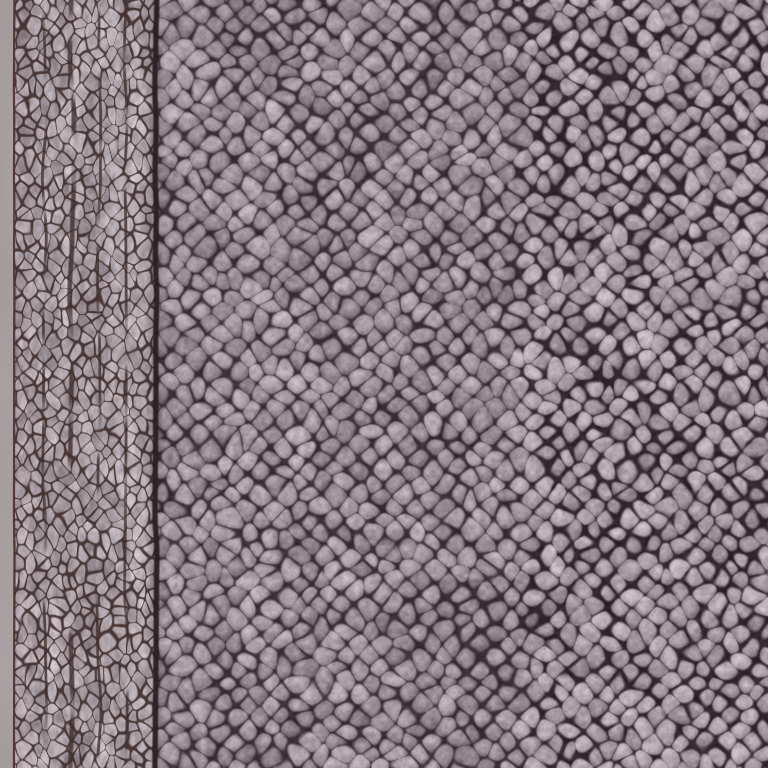
Give the GLSL for this texture, as a three.js fragment shader.

```glsl
varying vec2 vUv;

const float MARGIN_X = 0.0185;     // plain strip ends here
const float SEAM_X = 0.203;        // dark seam between band and field
const float CONTRAST_X = 0.685;    // field gets deeper gaps past here
const float PEBBLE_SIZE = 0.0228;
const float MESH_SIZE = 0.0160;
const float PEBBLE_JITTER = 0.46;
const float MESH_JITTER = 0.66;
const float PEBBLE_ROUNDNESS = 9.0;
const float MESH_ROUNDNESS = 18.0;
const vec3 TINT = vec3(0.026, -0.024, 0.006);
const vec3 MARGIN_COLOR = vec3(0.645, 0.622, 0.627);
const vec3 THREAD_COLOR = vec3(0.25, 0.18, 0.175);
const vec3 SEAM_COLOR = vec3(0.17, 0.12, 0.14);
const vec3 RED_EDGE = vec3(0.33, 0.17, 0.18);

vec2 hash2(vec2 p) {
  vec3 q = fract(p.xyx * vec3(0.1031, 0.1030, 0.0973));
  q += dot(q, q.yzx + 33.33);
  return fract((q.xx + q.yz) * q.zy);
}

float noise(vec2 p) {
  vec2 i = floor(p), f = fract(p);
  f = f * f * (3.0 - 2.0 * f);
  return mix(mix(hash2(i).x, hash2(i + vec2(1.0, 0.0)).x, f.x),
             mix(hash2(i + vec2(0.0, 1.0)).x, hash2(i + 1.0).x, f.x), f.y);
}

float fbm(vec2 p) {
  return 0.55 * noise(p) + 0.3 * noise(p * 2.1 + 7.3) + 0.15 * noise(p * 4.3 + 19.1);
}

vec2 seedOffset(vec2 cell, float jitter) {
  return 0.5 + jitter * (hash2(cell + 60.0) - 0.5);
}

// Returns rounded border distance, cell random value, offset from the seed
vec4 cells(vec2 p, float jitter, float roundness) {
  vec2 base = floor(p), f = fract(p);
  vec2 nearCell = vec2(0.0), toSeed = vec2(0.0);
  float best = 9.0;
  for (int j = -1; j <= 1; j++)
  for (int i = -1; i <= 1; i++) {
    vec2 g = vec2(float(i), float(j));
    vec2 r = g + seedOffset(base + g, jitter) - f;
    float d = dot(r, r);
    if (d < best) { best = d; toSeed = r; nearCell = g; }
  }
  float sum = 0.0;
  for (int j = -2; j <= 2; j++)
  for (int i = -2; i <= 2; i++) {
    if (i == 0 && j == 0) continue;
    vec2 g = nearCell + vec2(float(i), float(j));
    vec2 r = g + seedOffset(base + g, jitter) - f;
    float d = dot(0.5 * (toSeed + r), normalize(r - toSeed));
    sum += exp(-roundness * d);
  }
  return vec4(-log(sum) / roundness, hash2(base + nearCell + 91.0).y, -toSeed);
}

float line(float x, float center, float halfWidth) {
  return 1.0 - smoothstep(halfWidth * 0.5, halfWidth * 1.5, abs(x - center));
}

// Packed stones on a diagonal lattice, some fused, dark pockets at corners
vec3 pebbleField(vec2 uv) {
  vec2 warp = vec2(noise(uv * 32.0), noise(uv * 32.0 + 40.0)) - 0.5;
  vec2 p = uv + 0.010 * warp;
  p = vec2(p.x + p.y, p.y - p.x) * 0.7071 / PEBBLE_SIZE;
  vec4 c = cells(p, PEBBLE_JITTER, PEBBLE_ROUNDNESS);
  float deep = smoothstep(CONTRAST_X - 0.03, CONTRAST_X + 0.02, uv.x);
  float patchy = fbm(uv * vec2(14.0, 10.0) + 3.0) - 0.5;
  float fusing = noise(uv * 68.0 + 5.0) - 0.5;
  float gap = -0.075 + 0.015 * deep + 0.07 * patchy + (0.14 + 0.06 * deep) * fusing;
  float stone = smoothstep(gap, gap + 0.17, c.x);
  float dome = smoothstep(gap, gap + 0.36, c.x);
  vec2 lit = vec2(c.z - c.w, c.z + c.w) * 0.7071;
  float grain = fbm(uv * 140.0) - 0.5;
  float face = 0.505 + 0.115 * dome + 0.13 * (c.y - 0.5) + 0.24 * grain
             + 0.10 * dot(lit, vec2(-0.4, 0.9)) + 0.045 * deep - 0.06 * patchy;
  float shade = 0.20 - 0.03 * deep + 0.12 * grain;
  return mix(shade, face, stone) + TINT;
}

// Fine dark net over pale cloth, with upright threads
vec3 meshBand(vec2 uv) {
  vec2 warp = vec2(noise(uv * 45.0), noise(uv * 45.0 + 17.0)) - 0.5;
  vec2 p = uv + 0.010 * warp;
  p = vec2(p.x * 1.15 + p.y * 0.9, p.y * 0.9 - p.x * 1.15) * 0.7071 / MESH_SIZE;
  vec4 c = cells(p, MESH_JITTER, MESH_ROUNDNESS);
  float column = noise(vec2(uv.x * 60.0, uv.y * 5.0));
  float width = -0.01 + 0.05 * (column - 0.5) + 0.11 * (noise(uv * 75.0) - 0.5);
  float net = 1.0 - smoothstep(width, width + 0.15, c.x);
  float cloth = 0.635 + 0.13 * (c.y - 0.5) + 0.26 * (fbm(uv * vec2(150.0, 90.0)) - 0.5);
  cloth -= 0.10 * (column - 0.5);
  cloth += 0.05 * line(uv.x, 0.185, 0.016);
  vec3 col = mix(cloth + TINT * 0.8, THREAD_COLOR, 0.92 * net);
  for (int i = 0; i < 4; i++) {
    float k = float(i);
    float x = 0.058 + 0.0355 * k + 0.006 * (noise(vec2(k * 9.0, uv.y * 13.0)) - 0.5);
    float worn = smoothstep(0.15, 0.6, noise(vec2(k * 5.0 + 2.0, uv.y * 26.0)));
    float main = 1.0 - step(0.5, abs(k - 1.0));
    col = mix(col, THREAD_COLOR, line(uv.x, x, 0.0018 + 0.0012 * main) * worn * 0.8);
  }
  return col;
}

void main() {
  vec2 uv = vUv;
  float wobble = 0.003 * (noise(vec2(2.0, uv.y * 18.0)) - 0.5);
  vec3 col = uv.x < SEAM_X ? meshBand(uv) : pebbleField(uv);

  // Seam with a soft shadow
  col *= 1.0 - 0.25 * exp(-abs(uv.x - SEAM_X) * 160.0);
  col = mix(col, SEAM_COLOR, 0.95 * line(uv.x, SEAM_X + wobble, 0.0034));

  // Plain margin and its reddish edge
  vec3 margin = MARGIN_COLOR + 0.03 * (noise(uv * vec2(40.0, 8.0)) - 0.5);
  col = mix(margin, col, smoothstep(MARGIN_X - 0.001, MARGIN_X + 0.001, uv.x));
  col = mix(col, RED_EDGE, 0.9 * line(uv.x, MARGIN_X + 0.3 * wobble, 0.0015));
  gl_FragColor = vec4(clamp(col, 0.0, 1.0), 1.0);
}
```
